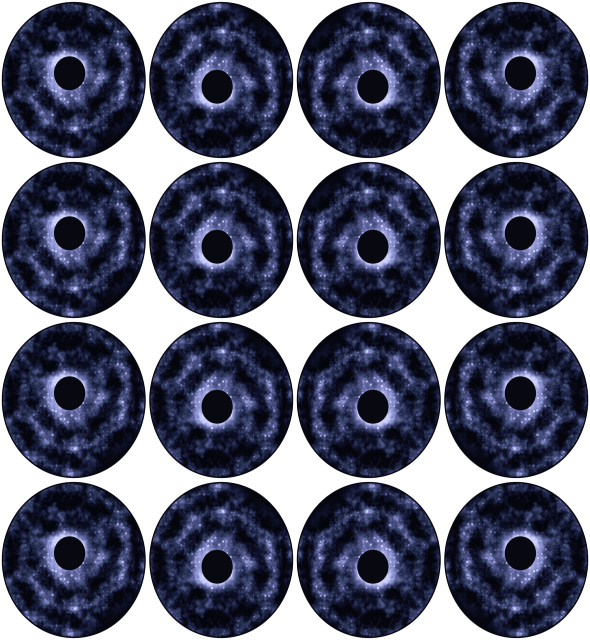
Reproduce this pattern procedurally as a WebGL 2 fragment shader.

```glsl
#version 300 es
precision highp float;

uniform vec2 u_resolution;
out vec4 fragColor;

const float TAU = 6.2831853;

vec2 hash2(vec2 p) {
    p = vec2(dot(p, vec2(127.1, 311.7)), dot(p, vec2(269.5, 183.3)));
    return fract(sin(p) * 43758.545);
}

// Gradient noise on a lattice that wraps after "period" cells
float cornerValue(vec2 cell, vec2 corner, vec2 f, float period) {
    float angle = TAU * hash2(mod(cell + corner, period) + period).x;
    return dot(vec2(cos(angle), sin(angle)), f - corner);
}

float gradientNoise(vec2 p, float period) {
    p *= period;
    vec2 cell = floor(p), f = p - cell;
    vec2 w = f * f * f * (f * (f * 6.0 - 15.0) + 10.0);
    float low = mix(cornerValue(cell, vec2(0, 0), f, period),
                    cornerValue(cell, vec2(1, 0), f, period), w.x);
    float high = mix(cornerValue(cell, vec2(0, 1), f, period),
                     cornerValue(cell, vec2(1, 1), f, period), w.x);
    return mix(low, high, w.y);
}

float clouds(vec2 p) {
    float sum = 0.0, weight = 1.0, period = 9.0;
    for (int i = 0; i < 4; i++) {
        sum += weight * gradientNoise(p, period);
        weight *= 0.68;
        period *= 2.0;
    }
    return sum;
}

// One soft dot per grid cell, most of them faint
float starDust(vec2 p, float count) {
    vec2 cell = floor(p * count);
    vec2 centre = 0.3 + 0.4 * hash2(mod(cell, count));
    float strength = hash2(mod(cell, count) + 57.0).x;
    float dist = length(fract(p * count) - centre);
    return strength * strength * strength * smoothstep(0.4, 0.1, dist);
}

vec3 nightRamp(float v) {
    v = clamp(v, 0.0, 1.25) * 4.0;
    vec3 color = mix(vec3(0.02, 0.02, 0.05), vec3(0.06, 0.07, 0.17), clamp(v, 0.0, 1.0));
    color = mix(color, vec3(0.16, 0.20, 0.34), clamp(v - 1.0, 0.0, 1.0));
    color = mix(color, vec3(0.31, 0.33, 0.53), clamp(v - 2.0, 0.0, 1.0));
    color = mix(color, vec3(0.53, 0.56, 0.80), clamp(v - 3.0, 0.0, 1.0));
    return mix(color, vec3(0.80, 0.82, 0.98), clamp(v - 4.0, 0.0, 1.0));
}

// Brightness of the spiral; "fromHole" is measured from the hole's centre
float galaxy(vec2 p, vec2 fromHole) {
    float r = length(fromHole);
    float angle = atan(fromHole.y, fromHole.x);

    // Single arm winding outward, with a brighter arc below the hole
    float arm = 0.5 + 0.5 * cos(TAU * (r - 0.3) / 0.16 - angle + 0.5 * TAU);
    float arc = exp(-pow((r - 0.35) / 0.02, 2.0)) * smoothstep(0.65, 1.0, -sin(angle));
    float halo = 0.55 * exp(-pow((r - 0.1) / 0.09, 2.0))
               + 0.25 * exp(-max(r - 0.106, 0.0) / 0.02);

    float v = 0.14 + 0.36 * arm + 0.22 * arc + halo;
    v -= 0.15 * smoothstep(0.5, 1.0, sin(angle)) * smoothstep(0.16, 0.24, r);
    v += clouds(p + 0.5) * mix(0.3, 0.62, smoothstep(0.12, 0.24, r));
    v += starDust(p + 0.5, 38.0) * (0.12 + 0.4 * clamp(v, 0.0, 0.8));

    // Empty corner
    return v * smoothstep(0.48, 0.35, dot(p, vec2(0.6, -0.8)));
}

void main() {
    // Four by four cells, mirrored column by column
    vec2 grid = gl_FragCoord.xy / u_resolution * 4.0;
    float column = mod(floor(grid.x), 4.0);
    vec2 mirror = vec2(column < 2.0 ? 1.0 : -1.0,
                       abs(column - 1.5) > 1.0 ? 1.0 : -1.0);
    vec2 p = (fract(grid) - 0.5) * mirror;
    vec2 fromHole = p - vec2(-0.028, 0.042);
    float soft = 2.5 / min(u_resolution.x, u_resolution.y);

    vec3 color = nightRamp(galaxy(p, fromHole));

    // Hole and dark rim
    vec3 ink = vec3(0.03, 0.03, 0.065);
    float hole = length(fromHole) - 0.106;
    color = mix(ink, color, smoothstep(-soft, soft, hole));
    float edge = length(p) - 0.488;
    color = mix(color, ink, smoothstep(-soft, soft, edge + 0.009));

    // White ground between the discs
    color = mix(color, vec3(1.0), smoothstep(-soft, soft, edge));
    fragColor = vec4(color, 1.0);
}
```
